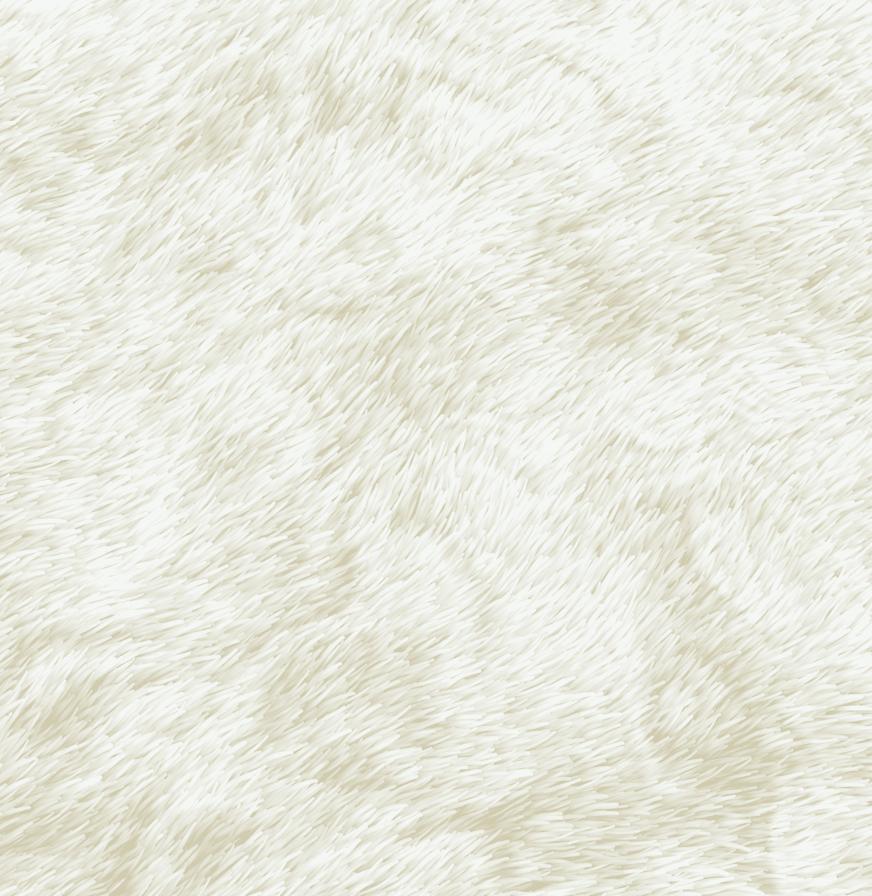
This texture is drawn by a WebGL 1 fragment shader. Its source:

```glsl
precision highp float;
// Long-pile cream-white fur: layered, overlapping strands combed along a wavy flow.

uniform vec2 u_resolution;

const float COMB_ANGLE = 0.62;             // main direction of the pile
const vec2 CELL = vec2(0.035, 0.0125);     // one strand per cell and layer
const float MAX_HALF_LENGTH = 0.031;
const float HALF_WIDTH = 0.0028;
const int LAYERS = 9;

const vec3 ROOT_CREAM = vec3(0.82, 0.80, 0.69);
const vec3 MID_IVORY = vec3(0.90, 0.90, 0.85);
const vec3 TIP_WHITE = vec3(0.96, 0.97, 0.96);

vec2 hash2(vec2 p) {
  vec3 q = fract(p.xyx * vec3(0.1031, 0.1030, 0.0973));
  q += dot(q, q.yzx + 33.33);
  return fract((q.xx + q.yz) * q.zy);
}

float cornerSlope(vec2 cell, vec2 offset) {
  return dot(hash2(cell + 71.0) * 2.0 - 1.0, offset);
}

float gradientNoise(vec2 p) {
  vec2 i = floor(p);
  vec2 f = p - i;
  vec2 u = f * f * f * (f * (f * 6.0 - 15.0) + 10.0);
  vec2 e = vec2(0.0, 1.0);
  float low = mix(cornerSlope(i, f), cornerSlope(i + e.yx, f - e.yx), u.x);
  float high = mix(cornerSlope(i + e.xy, f - e.xy), cornerSlope(i + e.yy, f - e.yy), u.x);
  return mix(low, high, u.y) * 1.5;
}

vec2 rotate(vec2 p, float angle) {
  float c = cos(angle);
  float s = sin(angle);
  return vec2(c * p.x + s * p.y, c * p.y - s * p.x);
}

// Local deviation of the pile from the main comb direction.
float flowLean(vec2 p) {
  float waves = 0.75 * gradientNoise(p * 2.7 + 4.3) + 0.40 * gradientNoise(p * 7.5 + 19.0);
  float flatRight = 0.35 * smoothstep(0.55, 1.0, p.x) * (1.0 - 0.6 * p.y);
  return waves - flatRight + 0.25 * (p.y - 0.45);
}

// Signed distance to a slightly bent rounded strand lying along x.
float strandDistance(vec2 q, float halfLength, float halfWidth, float bend) {
  q.y += bend * q.x * q.x;
  float taper = 1.0 - 0.3 * smoothstep(0.0, halfLength, q.x);
  return length(vec2(max(abs(q.x) - halfLength, 0.0), q.y)) - halfWidth * taper;
}

// Lays one strand over the tone below it, with a soft contact shadow.
float layStrand(float tone, vec2 q, vec2 shape, float bend, float strandTone, float soft) {
  float d = strandDistance(q, shape.x, shape.y, bend);
  float along = clamp(q.x / shape.x * 0.5 + 0.5, 0.0, 1.0);
  float emerge = smoothstep(0.0, 0.55, along);
  float shadow = 1.0 - smoothstep(-0.001, 0.0035, d);
  tone -= 0.13 * shadow * emerge;
  float rounding = smoothstep(-shape.y, 0.0, d);
  float lit = strandTone + 0.56 * smoothstep(0.05, 0.9, along) - 0.15 * rounding;
  float cover = (1.0 - smoothstep(-soft, soft, d)) * emerge;
  return mix(tone, lit, cover * 0.92);
}

// Adds one layer of strands scattered over a jittered grid.
float layLayer(float tone, vec2 p, float layer, float soft) {
  float depth = layer / float(LAYERS - 1);
  vec2 shift = hash2(vec2(layer, 5.0)) * 3.0;
  vec2 g = rotate(p, COMB_ANGLE) + shift;
  vec2 home = floor(g / CELL);
  for (int j = -2; j <= 2; j++) {
    for (int i = -1; i <= 1; i++) {
      vec2 id = home + vec2(float(i), float(j));
      vec2 key = id + layer * 37.0 + 300.0;
      vec2 center = (id + hash2(key)) * CELL;
      vec2 offset = g - center;
      if (dot(offset, offset) > 0.0014) continue;
      vec2 size = hash2(key + 113.0);
      vec2 look = hash2(key + 227.0);
      float lean = flowLean(rotate(center - shift, -COMB_ANGLE));
      float angle = clamp(lean + 0.42 * (look.x - 0.5), -0.85, 0.85);
      vec2 shape = vec2(MAX_HALF_LENGTH * mix(0.6, 1.0, size.x),
                        HALF_WIDTH * mix(0.6, 1.2, size.y));
      float strandTone = 0.18 + 0.22 * depth + 0.48 * (look.y - 0.5);
      float bend = 12.0 * (size.y - 0.5);
      tone = layStrand(tone, rotate(offset, angle), shape, bend, strandTone, soft);
    }
  }
  return tone;
}

// Broad folds and smaller tufts that lighten or deepen the pile.
float tuftTone(vec2 p) {
  vec2 g = rotate(p, COMB_ANGLE + 0.5 * flowLean(p));
  float tufts = 0.42 * gradientNoise(g * vec2(9.0, 22.0) + 50.0);
  float folds = 0.40 * gradientNoise(p * vec2(3.0, 5.0) + 11.0);
  return tufts + folds + 0.24 * (p.y - 0.5) + 0.14 * (p.x - 0.5);
}

vec3 furColor(float tone) {
  vec3 lower = mix(ROOT_CREAM, MID_IVORY, clamp(tone * 2.0, 0.0, 1.0));
  return mix(lower, TIP_WHITE, clamp(tone * 2.0 - 1.0, 0.0, 1.0));
}

void main() {
  vec2 p = gl_FragCoord.xy / u_resolution.x;
  float soft = max(0.0011, 0.6 / u_resolution.x);
  float tone = 0.1;
  for (int layer = 0; layer < LAYERS; layer++) {
    tone = layLayer(tone, p, float(layer), soft);
  }
  gl_FragColor = vec4(furColor(tone + tuftTone(p) + 0.14), 1.0);
}
```
